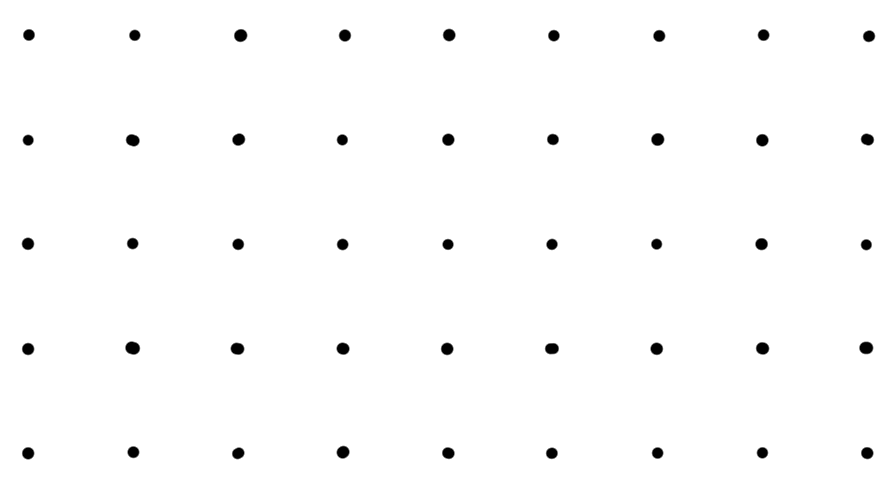
This pattern is drawn by a WebGL 1 fragment shader. Its source:

```glsl
precision highp float;
// A sparse grid of small black ink dots on white, nine across and five down.
// Each dot is a short capsule distance; hashes vary its place, size, length and
// tilt so the marks look pressed by hand. The unit is the canvas height.

uniform vec2 u_resolution;

#define LAST_DOT vec2(8.0, 4.0)          // index of the top right dot
#define FIRST_CENTER vec2(0.0588, 0.0683)
#define PITCH vec2(0.2156, 0.2146)
#define RADIUS 0.0118
#define RADIUS_VARIATION 0.0009
#define JITTER 0.0014
#define TOP_ROW_DRIFT 0.0040
#define MAX_STRETCH 0.0030
#define EDGE_SOFTNESS 0.0032
#define PAPER vec3(1.0)
#define INK vec3(0.005)

// Sine-free hash: two values in 0..1 per grid index.
vec2 hash2(vec2 p) {
  vec3 q = fract(vec3(p.xyx) * vec3(0.1031, 0.1030, 0.0973));
  q += dot(q, q.yzx + 33.33);
  return fract((q.xx + q.yz) * q.zy);
}

// Distance to a capsule centred on the origin, spanning -arm to arm.
float capsule(vec2 p, vec2 arm, float radius) {
  float along = clamp(dot(p, arm) / max(dot(arm, arm), 1e-9), -1.0, 1.0);
  return length(p - arm * along) - radius;
}

// Signed distance to the dot with the given grid index.
float inkDot(vec2 p, vec2 index) {
  vec2 placeNoise = hash2(index + 7.0);
  vec2 shapeNoise = hash2(index + 41.0);
  vec2 tiltNoise = hash2(index + 83.0);

  // The top row sits slightly to the right of the others, except its first dot.
  float drift = TOP_ROW_DRIFT * step(LAST_DOT.y, index.y) * step(1.0, index.x);
  vec2 center = FIRST_CENTER + index * PITCH + vec2(drift, 0.0);
  center += (placeNoise - 0.5) * 2.0 * JITTER;

  // Most dots are nearly round; a few are drawn out along a slant.
  float stretch = MAX_STRETCH * pow(shapeNoise.x, 5.0);
  float angle = mix(-0.4, 0.9, tiltNoise.x);
  vec2 arm = stretch * vec2(cos(angle), sin(angle));
  float radius = RADIUS + (shapeNoise.y - 0.5) * 2.0 * RADIUS_VARIATION;
  return capsule(p - center, arm, radius);
}

void main() {
  vec2 p = gl_FragCoord.xy / u_resolution.y;
  vec2 index = floor((p - FIRST_CENTER) / PITCH + 0.5);
  index = clamp(index, vec2(0.0), LAST_DOT);

  // Soft rim, never narrower than one pixel.
  float edge = max(EDGE_SOFTNESS, 1.0 / u_resolution.y);
  float coverage = clamp(0.5 - inkDot(p, index) / edge, 0.0, 1.0);
  gl_FragColor = vec4(mix(PAPER, INK, coverage), 1.0);
}
```
